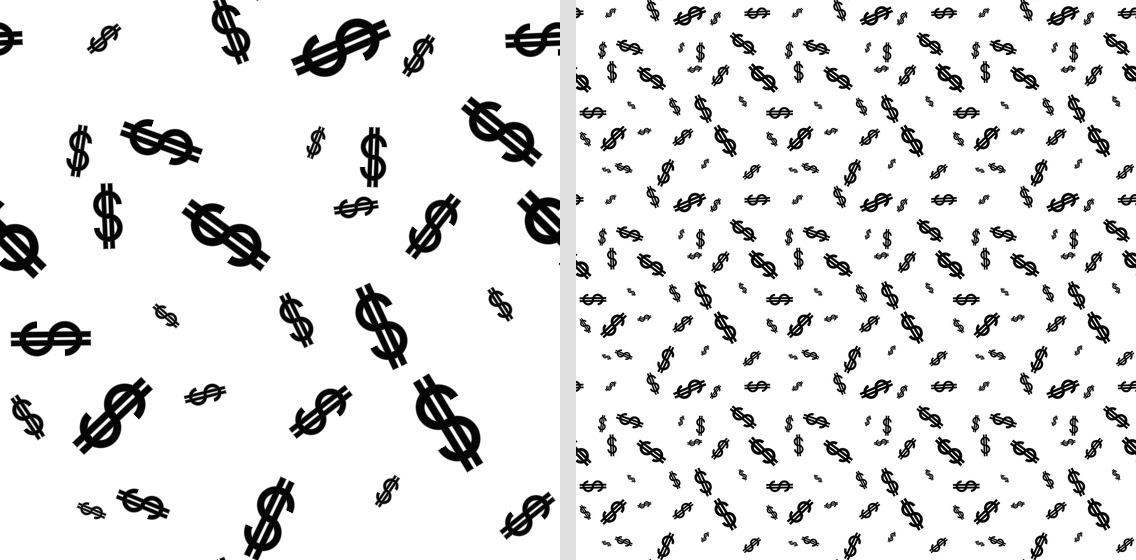
Left: one tile. Right: repeated 3 by 3.
Reproduce this pattern procedurally as a WebGL 1 fragment shader.

```glsl
precision highp float;
// Black double-barred currency signs of mixed size and tilt, scattered on white; tiles seamlessly.

uniform vec2 u_resolution;

const float PI = 3.14159265;
const vec2 GRID = vec2(5.0, 6.0);        // signs per tile; even row count keeps the stagger periodic
const float MIN_HEIGHT = 0.052;
const float MAX_HEIGHT = 0.195;
const float REACH = 0.1;                 // farthest a sign may extend from its home point
const float EDGE_SOFTNESS = 0.9;         // half width of the edge, in pixels
const vec3 PAPER = vec3(1.0);
const vec3 INK = vec3(0.02);

float hash(vec2 p, float seed) {
  return fract(sin(dot(p, vec2(127.1, 311.7)) + seed * 74.7) * 43758.5453);
}

vec2 rotate(vec2 p, float angle) {
  float c = cos(angle), s = sin(angle);
  return vec2(c * p.x - s * p.y, s * p.x + c * p.y);
}

float boxDistance(vec2 p, vec2 halfSize) {
  vec2 d = abs(p) - halfSize;
  return length(max(d, 0.0)) + min(max(d.x, d.y), 0.0);
}

// Three quarters of a ring, open at the lower right, with square ends.
float bowlDistance(vec2 p, float radius, float halfStroke) {
  if (p.x > 0.0 && p.y < 0.0) {
    float sideEnd = length(vec2(max(abs(p.x - radius) - halfStroke, 0.0), p.y));
    float lowEnd = length(vec2(p.x, max(abs(p.y + radius) - halfStroke, 0.0)));
    return min(sideEnd, lowEnd);
  }
  return abs(length(p) - radius) - halfStroke;
}

// Sign of unit height: two point-symmetric bowls crossed by two bars.
float signDistance(vec2 p) {
  const float radius = 0.176;
  const float halfStroke = 0.042;
  vec2 bowlCenter = vec2(0.0, radius);
  float bowls = min(bowlDistance(p - bowlCenter, radius, halfStroke),
                    bowlDistance(-p - bowlCenter, radius, halfStroke));
  float bars = boxDistance(vec2(abs(p.x) - 0.053, p.y), vec2(0.036, 0.5));
  return min(bowls, bars);
}

// Spreads the sizes evenly over the cells by stepping through a permutation.
float signHeight(vec2 cell) {
  float count = GRID.x * GRID.y;
  float rank = (mod((cell.x + GRID.x * cell.y) * 11.0, count) + 0.5) / count;
  return mix(MIN_HEIGHT, MAX_HEIGHT, pow(rank, 1.2));
}

// Distance to the nearest sign in a staggered, jittered grid that wraps.
float scatterDistance(vec2 uv) {
  float nearest = 1.0;
  for (int j = -1; j <= 1; j++) {
    float row = floor(uv.y * GRID.y) + float(j);
    float shift = 0.5 * mod(row, 2.0);
    for (int i = -1; i <= 1; i++) {
      float column = floor(uv.x * GRID.x - shift) + float(i);
      vec2 cell = mod(vec2(column, row), GRID);
      float height = signHeight(cell);

      // Small signs stray farther, so large ones keep clear of their neighbours.
      float stray = (REACH - 0.5 * height) * sqrt(hash(cell, 1.0));
      vec2 home = (vec2(column + shift, row) + 0.5) / GRID;
      vec2 center = home + rotate(vec2(stray, 0.0), 2.0 * PI * hash(cell, 2.0));

      vec2 local = rotate(uv - center, PI * hash(cell, 3.0)) / height;
      nearest = min(nearest, signDistance(local) * height);
    }
  }
  return nearest;
}

void main() {
  vec2 uv = gl_FragCoord.xy / u_resolution;
  float soft = EDGE_SOFTNESS / min(u_resolution.x, u_resolution.y);
  float coverage = 1.0 - smoothstep(-soft, soft, scatterDistance(uv));
  gl_FragColor = vec4(mix(PAPER, INK, coverage), 1.0);
}
```
